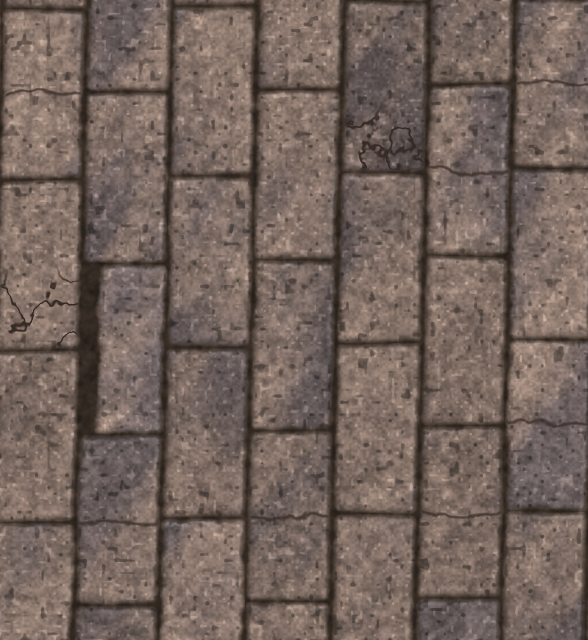
Reproduce this texture procedurally as a Shadertoy shader.

```glsl
float hash(vec2 p) {
    vec3 h = fract(vec3(p.xyx) * 0.1031);
    h += dot(h, h.yzx + 33.33);
    return fract((h.x + h.y) * h.z);
}

float noise(vec2 p) {
    vec2 i = floor(p), f = fract(p);
    f = f * f * (3.0 - 2.0 * f);
    return mix(mix(hash(i), hash(i + vec2(1, 0)), f.x),
               mix(hash(i + vec2(0, 1)), hash(i + vec2(1, 1)), f.x), f.y);
}

float fbm(vec2 p) {
    float sum = 0.0, amp = 0.5;
    for (int i = 0; i < 4; i++) {
        sum += amp * noise(p);
        p = mat2(1.6, 1.2, -1.2, 1.6) * p + 7.3;
        amp *= 0.5;
    }
    return sum / 0.9375;
}

float roundedBox(vec2 p, vec2 halfSize, float radius) {
    vec2 q = abs(p) - halfSize + radius;
    return length(max(q, 0.0)) + min(max(q.x, q.y), 0.0) - radius;
}

void mainImage(out vec4 fragColor, in vec2 fragCoord) {
    vec2 uv = fragCoord / iResolution.y;
    float px = 1.0 / iResolution.y;

    // Slightly leaning columns, every other one shifted by half a brick
    vec2 size = vec2(0.1335, 0.267);
    vec2 warp = vec2(noise(uv * 9.0), noise(uv * 9.0 + 40.0)) - 0.5;
    vec2 wavy = uv + 0.004 * warp;
    float across = (wavy.x - 0.115 - 0.022 * wavy.y) / size.x + 1.0;
    float column = floor(across);
    float base = 0.452 + 0.003 * column + 0.5 * size.y * mod(column, 2.0);
    float along = (wavy.y - base) / size.y;
    vec2 id = vec2(column, floor(along));
    vec2 local = (fract(vec2(across, along)) - 0.5) * size;
    float seed = hash(id + 19.0);

    // Brick outline, with one narrow brick and ragged edges
    bool narrow = id == vec2(1, -1);
    float inset = narrow ? 0.012 : 0.0;
    float ragged = mix(0.005, 0.011, seed * seed) + (narrow ? 0.004 : 0.0);
    float d = roundedBox(local - vec2(inset, 0), vec2(0.0615 - inset, 0.1295), 0.007);
    d += ragged * (fbm(uv * 55.0) - 0.5);
    float brick = smoothstep(0.0025 + px, -0.0025 - px, d);

    // Cracks across the middle of some bricks
    float crack = 0.0;
    bool split = mod(id.x + id.y, 2.0) == 1.0
        && (id.x > 4.5 || id.y < -1.5 || (id.x < 0.5 && id.y > 0.5));
    if (split) {
        float bend = 0.028 * (fbm(uv * 22.0) - 0.5);
        float width = 0.0015 + 0.003 * noise(uv * 40.0);
        crack = 0.75 * smoothstep(width + px, 0.0, abs(local.y + bend));
    }
    // Shattered lower parts
    if (id == vec2(0, 0) || id == vec2(4, 1)) {
        float vein = abs(fbm(uv * 24.0 + 3.0) - 0.5) / 9.0;
        float low = smoothstep(0.015, -0.04, local.y + 0.02 * id.x / 4.0);
        crack = max(crack, low * smoothstep(0.0035 + px, 0.0005, vein));
    }

    // Stone colour: warm and violet tones under slanted soft shade
    vec2 slant = mat2(0.85, 0.53, -0.53, 0.85) * uv;
    float shade = fbm(slant * vec2(9.0, 3.0) + 5.0 + 3.0 * seed);
    float grain = noise(uv * 230.0 + 11.0);
    float mottle = fbm(uv * 75.0);
    float violet = smoothstep(0.58, 0.28, shade);
    vec3 stone = mix(vec3(0.52, 0.445, 0.405), vec3(0.41, 0.365, 0.365), violet);
    float tone = 1.0 + 0.24 * (grain - 0.5) + 0.55 * (mottle - 0.5)
        + 0.3 * (shade - 0.5) + 0.16 * (seed - 0.5) + (narrow ? 0.12 : 0.0);
    stone *= tone;
    stone += vec3(0.13, 0.12, 0.11) * smoothstep(0.72, 0.95, noise(uv * 140.0));
    stone *= 1.0 - 0.35 * smoothstep(0.25, 0.05, noise(uv * 105.0 + 60.0));

    // Darkened rim and a worn bright upper and right edge
    stone *= mix(0.8, 1.0, smoothstep(0.0, -0.011, d));
    float rim = smoothstep(-0.012, -0.006, d) * smoothstep(-0.001, -0.005, d);
    float lit = max(smoothstep(0.11, 0.125, local.y), 0.8 * smoothstep(0.045, 0.058, local.x));
    stone += 0.14 * rim * lit * noise(uv * 60.0 + 8.0);

    // Gritty joints, darkest at their centre
    vec3 joint = vec3(0.25, 0.205, 0.17) * (0.6 + 0.8 * fbm(uv * 90.0 + 30.0));
    joint *= mix(1.0, 0.75, smoothstep(0.0, 0.006, d));

    vec3 color = mix(joint, stone, brick);
    color = mix(color, vec3(0.21, 0.165, 0.145), crack * brick);
    fragColor = vec4(clamp(color, 0.0, 1.0), 1.0);
}
```
